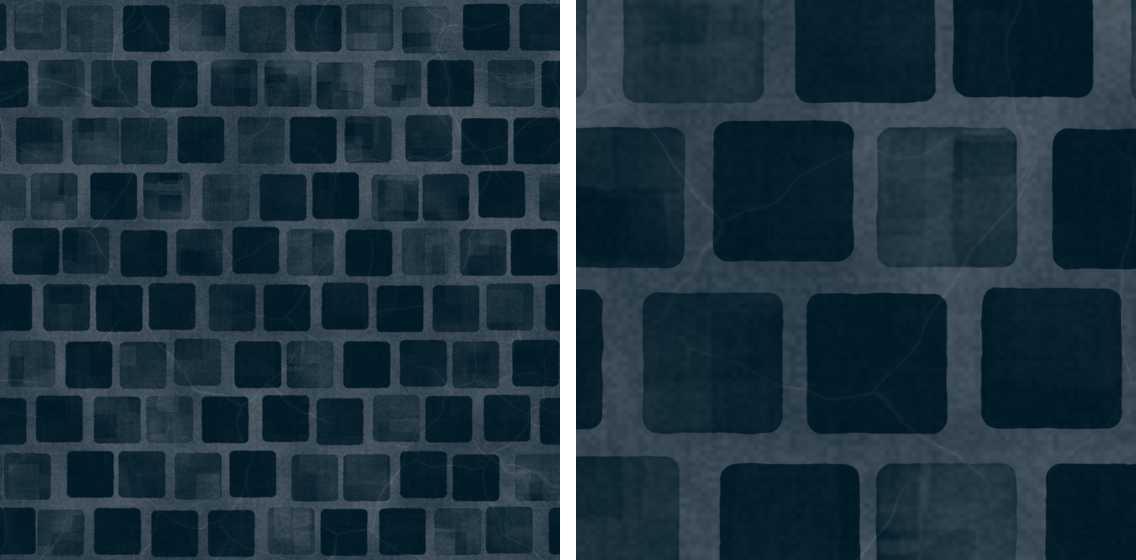
Left, the full canvas; right, a detail of the centre.
This pattern is drawn by a Shadertoy shader. Its source:

```glsl
const float REPEATS = 10.0;
const float TILE_HALF = 0.417;         // in cells
const float CORNER_RADIUS = 0.09;      // in cells
const vec2 TILE_JITTER = vec2(0.07, 0.035);
const float ROW_DRIFT = 0.17;
const int PATCHES = 4;
const float CRACK_WIDTH = 0.0011;      // in canvas heights
const float CRACK_WARP = 0.11;
const float CRACK_STRENGTH = 0.38;
const float GRAIN = 0.055;
const vec3 GROUT_DARK = vec3(0.175, 0.245, 0.29);
const vec3 GROUT_LIGHT = vec3(0.28, 0.335, 0.375);
const vec3 TILE_COLOR = vec3(0.005, 0.105, 0.15);
const vec3 CRACK_COLOR = vec3(0.39, 0.44, 0.475);

float hash(vec2 p) {
    return fract(sin(dot(p, vec2(127.1, 311.7))) * 43758.5453);
}

vec2 hash2(vec2 p) {
    return vec2(hash(p), hash(p + 57.3));
}

// Value noise that wraps at the canvas edge
float noise(vec2 uv, vec2 freq) {
    vec2 p = uv * freq;
    vec2 i = floor(p), f = fract(p);
    f = f * f * (3.0 - 2.0 * f);
    vec2 a = mod(i, freq), b = mod(i + 1.0, freq);
    return mix(mix(hash(a), hash(vec2(b.x, a.y)), f.x),
               mix(hash(vec2(a.x, b.y)), hash(b), f.x), f.y);
}

float fbm(vec2 uv, float freq) {
    float sum = 0.0, gain = 0.533;
    for (int i = 0; i < 4; i++) {
        sum += gain * noise(uv, vec2(freq));
        freq *= 2.0;
        gain *= 0.5;
    }
    return sum;
}

float roundedBox(vec2 p, vec2 halfSize, float radius) {
    vec2 q = abs(p) - halfSize + radius;
    return length(max(q, 0.0)) + min(max(q.x, q.y), 0.0) - radius;
}

// Distance to warped Voronoi borders, in canvas units
float crackDistance(vec2 uv, float freq) {
    vec2 warp = vec2(fbm(uv, 7.0), fbm(uv + 0.37, 7.0)) - 0.5;
    vec2 p = (uv + CRACK_WARP * warp) * freq;
    vec2 cell = floor(p), nearest = vec2(9.0), second = vec2(9.0);
    for (int y = -1; y <= 1; y++)
    for (int x = -1; x <= 1; x++) {
        vec2 id = cell + vec2(x, y);
        vec2 seed = id + hash2(mod(id, freq) + freq) - p;
        if (dot(seed, seed) < dot(nearest, nearest)) {
            second = nearest;
            nearest = seed;
        } else if (dot(seed, seed) < dot(second, second)) {
            second = seed;
        }
    }
    return dot(0.5 * (nearest + second), normalize(second - nearest)) / freq;
}

float crackLine(vec2 uv, float freq, float pixel) {
    float d = crackDistance(uv, freq);
    float present = smoothstep(0.36, 0.6, fbm(uv + freq * 0.13, 6.0));
    float line = 1.0 - smoothstep(0.0, CRACK_WIDTH + pixel, d);
    return present * (line + 0.22 * exp(-d * 140.0));
}

// Opacity of the tile layer, faded by rectangular worn patches
float tileCover(vec2 uv, float pixel) {
    vec2 grid = uv * REPEATS;
    float row = floor(grid.y);
    grid.x -= 0.5 * (1.0 - mod(row, 2.0)) + ROW_DRIFT * hash(vec2(row, 4.7));
    vec2 id = vec2(mod(floor(grid.x), REPEATS), row);
    vec2 p = fract(grid) - 0.5 - TILE_JITTER * (2.0 * hash2(id + 13.1) - 1.0);

    float rough = fbm(uv, 80.0) - 0.5;
    float d = roundedBox(p, vec2(TILE_HALF), CORNER_RADIUS) + 0.018 * rough;
    float edge = pixel * REPEATS;
    float shape = 1.0 - smoothstep(-edge, edge, d);

    float wear = smoothstep(0.25, 0.95, hash(id + 31.7));
    float cover = mix(0.98, 0.42, wear);
    for (int i = 0; i < PATCHES; i++) {
        vec2 key = id + 17.3 * float(i + 1);
        vec2 center = (hash2(key) - 0.5) * 0.8;
        vec2 size = mix(vec2(0.1), vec2(0.4), hash2(key + 5.9));
        float box = roundedBox(p - center, size, 0.02) + 0.05 * rough;
        float amount = (hash(key + 9.2) - 0.5) * (0.12 + 0.5 * wear);
        cover += amount * (1.0 - smoothstep(-0.015, 0.015, box));
    }
    cover += (fbm(uv + 0.21, 18.0) - 0.5) * (0.15 + 0.6 * wear);
    cover += 0.1 * wear * smoothstep(-0.04, 0.0, d);
    return shape * clamp(cover, 0.06, 1.0);
}

void mainImage(out vec4 fragColor, in vec2 fragCoord) {
    vec2 uv = fragCoord / iResolution.y;
    float pixel = 1.0 / iResolution.y;

    // Mottled grout under the tiles
    float grime = smoothstep(0.22, 0.78, fbm(uv, 9.0));
    float cover = tileCover(uv, pixel);
    vec3 color = mix(mix(GROUT_DARK, GROUT_LIGHT, grime), TILE_COLOR, cover);

    // Large and small cracks, fainter over solid tiles
    float cracks = crackLine(uv, 4.0, pixel) + 0.65 * crackLine(uv + 0.43, 7.0, pixel);
    color = mix(color, CRACK_COLOR, min(cracks, 1.0) * CRACK_STRENGTH * (1.0 - 0.68 * cover));

    // Fine grain with faint woven streaks
    float grain = noise(uv, vec2(320.0)) - 0.5;
    grain += 0.35 * (noise(uv, vec2(30.0, 260.0)) + noise(uv, vec2(260.0, 30.0)) - 1.0);
    color += GRAIN * grain * (1.0 - 0.65 * cover);
    fragColor = vec4(clamp(color, 0.0, 1.0), 1.0);
}
```
